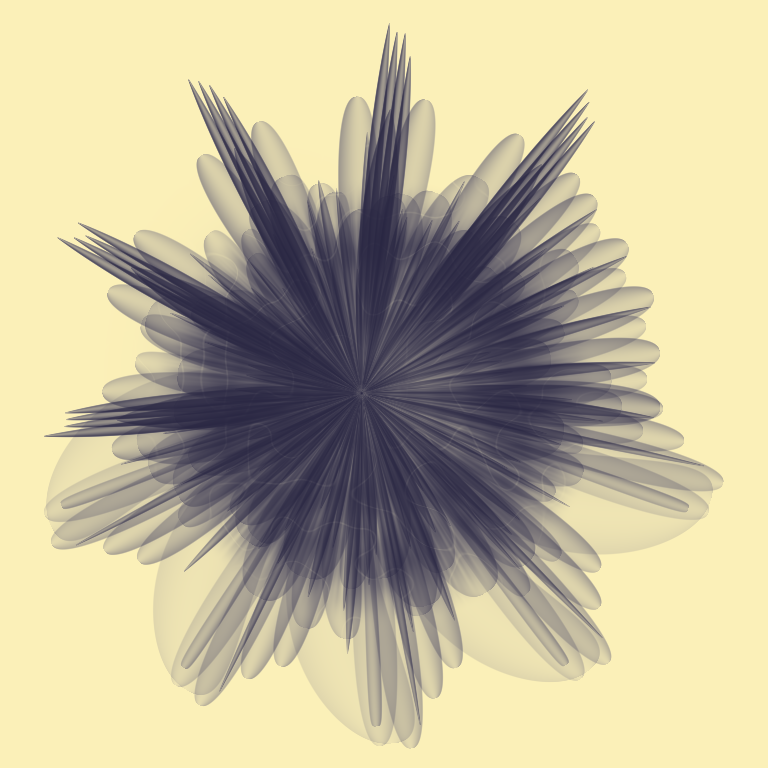
Write a three.js fragment shader that draws this background.

```glsl
// Translucent burst of inky spikes and rounded petals on pale cream paper.
varying vec2 vUv;

const vec3 PAPER = vec3(0.985, 0.94, 0.72);
const vec3 INK = vec3(0.16, 0.15, 0.26);
const vec3 HAZE = vec3(0.0, 0.02, 0.16);      // cool tint of half-covered paper
const vec2 CENTER = vec2(0.471, 0.488);
const vec2 CORE_SHIFT = vec2(0.018, -0.012);
const float EDGE = 0.0012;                    // softness of petal borders
const float ROUND_TIP = 0.42;
const float SHARP_TIP = 0.85;
const float LEAF_COUNT = 54.0;
const float RAY_COUNT = 76.0;
const float CORE_DENSITY = 0.85;

float hash(float n) {
  return fract(sin(n * 127.1 + 3.7) * 4375.85);
}

vec2 gradient(vec2 cell) {
  float a = 6.28318 * fract(sin(dot(cell, vec2(127.1, 311.7))) * 4375.85);
  return vec2(cos(a), sin(a));
}

float noise(vec2 p) {
  vec2 i = floor(p), f = fract(p);
  vec2 u = f * f * f * (f * (f * 6.0 - 15.0) + 10.0);
  vec2 e = vec2(1.0, 0.0);
  float low = mix(dot(gradient(i), f), dot(gradient(i + e), f - e), u.x);
  float high = mix(dot(gradient(i + e.yx), f - e.yx), dot(gradient(i + 1.0), f - 1.0), u.x);
  return mix(low, high, u.y);
}

// Ink density of one petal rooted at the origin; angle in degrees.
float petal(vec2 p, float angle, float len, float halfWidth, float tip, float bend) {
  float a = radians(angle);
  vec2 dir = vec2(cos(a), sin(a));
  float s = dot(p, dir) / len;
  if (s <= 0.0 || s >= 1.0) return 0.0;
  float t = dir.x * p.y - dir.y * p.x - bend * 4.0 * s * (1.0 - s);
  float widest = 1.0 / (1.0 + tip);
  float w = halfWidth * s * pow(1.0 - s, tip) / (widest * pow(1.0 - widest, tip));
  float q = clamp(t / max(w, 0.0005), -1.0, 1.0);
  float shade = 0.5 + 0.9 * q * q + 0.3 * q;
  return shade * (1.0 - smoothstep(-EDGE, EDGE, abs(t) - w));
}

// Five upper clusters of dark spikes, each flanked by two soft petals.
float spikeClusters(vec2 p) {
  float d = 0.0;
  for (int i = 0; i < 5; i++) {
    float n = float(i);
    float a = 51.8 + 32.0 * n + 0.4 * n * n;
    float len = 0.493 - 0.007 * n - 0.003 * n * n;
    for (int j = 0; j < 4; j++) {
      float k = float(j);
      d += 1.2 * petal(p, a + 1.5 - 1.3 * k, len * (1.0 - 0.09 * hash(n + k * 7.0) * min(k, 1.0)),
                       0.0095, SHARP_TIP, 0.004 * (1.5 - k));
    }
    d += 0.7 * petal(p, a, len * 0.77, 0.024, SHARP_TIP, 0.0);
    d += 0.36 * petal(p, a + 6.7, len * 0.8, 0.026, ROUND_TIP, 0.0);
    d += 0.36 * petal(p, a - 6.5, len * 0.81, 0.026, ROUND_TIP, 0.0);
  }
  return d;
}

// Five lower clusters of long pale petals with a wide one-sided veil.
float paleClusters(vec2 p) {
  float d = 0.0;
  for (int i = 0; i < 5; i++) {
    float n = float(i);
    float a = -14.0 - 33.0 * n - 0.5 * n * n;
    float len = 0.485 - 0.009 * n;
    d += 0.13 * petal(p, a - 3.0, len * 0.98, 0.066, ROUND_TIP, -0.06);
    d += 0.26 * petal(p, a, len, 0.026, ROUND_TIP, 0.0);
    d += 0.16 * petal(p, a - 5.0, len * 0.985, 0.028, ROUND_TIP, 0.0);
    d += 0.35 * petal(p, a - 5.5, len * 0.93, 0.009, 0.2, 0.0);
    d += 0.75 * petal(p, a + 2.0, len * 0.94, 0.005, SHARP_TIP, 0.0);
    d += 0.32 * petal(p, a + 5.5, len * 0.875, 0.024, ROUND_TIP, 0.0);
    d += 0.32 * petal(p, a + 11.0, len * 0.81, 0.024, ROUND_TIP, 0.0);
  }
  return d;
}

// Fan of rounded petals on the right, each with a dark rib.
float rightFan(vec2 p) {
  float d = 0.0;
  for (int i = 0; i < 5; i++) {
    float a = 40.0 - 10.7 * float(i);
    float len = 0.385 + 0.018 * hash(float(i) + 2.0);
    d += 0.36 * petal(p, a, len, 0.029, ROUND_TIP, 0.0);
    d += 0.25 * petal(p, a - 5.0, len * 0.95, 0.026, ROUND_TIP, 0.0);
    d += 0.9 * petal(p, a - 2.0, len * 0.98, 0.008, SHARP_TIP, 0.004);
  }
  return d;
}

// Dense heart: scattered leaves, thin rays, radial streaks and clouds.
float core(vec2 p) {
  float r = length(p), d = 0.0;
  vec2 dir = p / max(r, 0.0001);
  for (float i = 0.0; i < LEAF_COUNT; i++) {
    float a = 360.0 * (i + hash(i)) / LEAF_COUNT;
    float len = mix(0.23, 0.325, hash(i + 60.0)) * (1.0 + 0.07 * cos(radians(a + 35.0)));
    d += 0.25 * petal(p, a, len, mix(0.018, 0.042, hash(i + 130.0)), 0.35, 0.03 * (hash(i + 9.0) - 0.5));
  }
  for (float i = 0.0; i < RAY_COUNT; i++) {
    float a = 360.0 * (i + hash(i + 200.0)) / RAY_COUNT;
    d += 0.75 * petal(p, a, mix(0.14, 0.35, hash(i + 300.0)), mix(0.003, 0.008, hash(i + 400.0)), SHARP_TIP, 0.0);
  }
  float body = 1.0 - smoothstep(0.18, 0.295, length(p - CORE_SHIFT));
  float streak = noise(dir * 17.0 + r * 2.0) + 0.7 * noise(dir * 46.0 + 9.0);
  float cloud = noise(p * 13.0 + 4.0) + 0.5 * noise(p * 34.0);
  d += CORE_DENSITY * body * max(0.1, 1.0 + 0.9 * streak + 0.7 * cloud);
  vec2 glow = (p - vec2(0.075, 0.035)) / vec2(0.085, 0.075);
  vec2 gloom = (p - vec2(-0.11, 0.02)) / vec2(0.09, 0.12);
  d *= 1.0 - 0.5 * exp(-dot(glow, glow));
  d += 0.55 * exp(-dot(gloom, gloom));
  float threads = 1.0 - smoothstep(0.0, 0.035, abs(noise(p * 17.0 + 21.0)));
  d *= 1.0 - 0.2 * threads * smoothstep(0.04, 0.12, r);
  return d * mix(0.45, 1.0, smoothstep(0.0, 0.015, r));
}

void main() {
  vec2 p = vUv - CENTER;
  float density = spikeClusters(p) + paleClusters(p) + rightFan(p);
  density = density * smoothstep(0.02, 0.26, length(p)) + core(p);
  float cover = 1.0 - exp(-density);
  vec3 color = mix(PAPER, INK, cover) + HAZE * cover * (1.0 - cover);
  gl_FragColor = vec4(color, 1.0);
}
```
